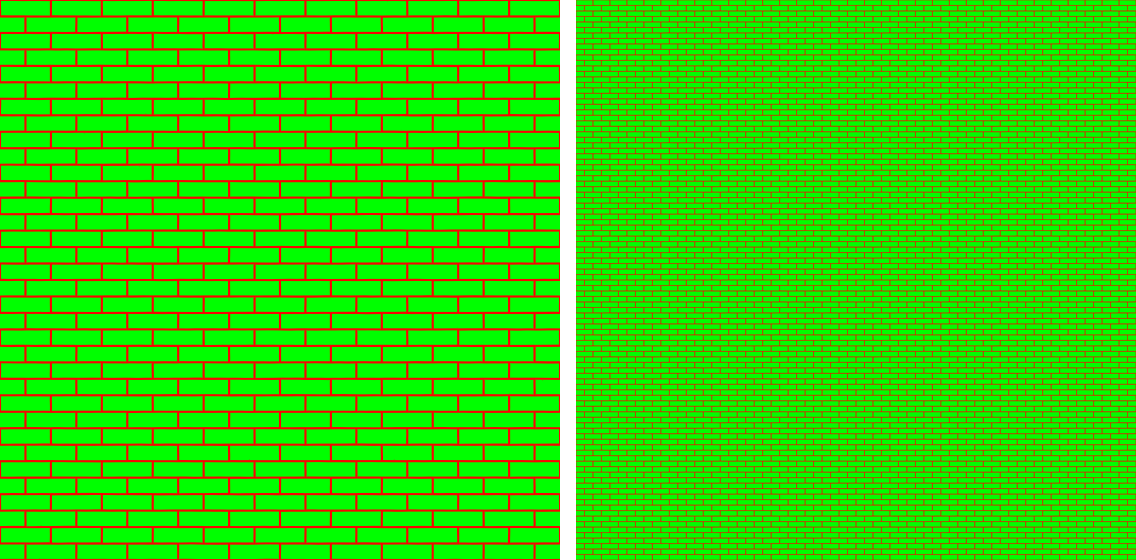
Left, the tile; right, the same tile 3 across and 3 down.
Give the GLSL for this pattern, as a WebGL 1 fragment shader.

```glsl
precision highp float;

uniform vec2 u_resolution;

vec2 hash2(vec2 p) {
  vec3 q = fract(p.xyx * vec3(0.1031, 0.103, 0.0973));
  q += dot(q, q.yzx + 33.33);
  return fract((q.xx + q.yz) * q.zy);
}

float cornerSlope(vec2 cell, vec2 corner, vec2 f, vec2 period) {
  return dot(hash2(mod(cell + corner, period)) * 2.0 - 1.0, f - corner);
}

// Gradient noise that wraps after a whole number of cells
float wrappedNoise(vec2 p, vec2 period) {
  vec2 cell = floor(p);
  vec2 f = p - cell;
  vec2 w = f * f * f * (f * (f * 6.0 - 15.0) + 10.0);
  float low = mix(cornerSlope(cell, vec2(0.0, 0.0), f, period),
                  cornerSlope(cell, vec2(1.0, 0.0), f, period), w.x);
  float high = mix(cornerSlope(cell, vec2(0.0, 1.0), f, period),
                   cornerSlope(cell, vec2(1.0, 1.0), f, period), w.x);
  return mix(low, high, w.y);
}

float coverage(float dist, float pixel) {
  return clamp(0.5 - dist / pixel, 0.0, 1.0);
}

void main() {
  vec2 uv = gl_FragCoord.xy / u_resolution;
  float pixel = 1.0 / min(u_resolution.x, u_resolution.y);

  // Running bond: 11 bricks across, 34 courses, alternate courses shifted by half
  vec2 grid = vec2(11.0, 34.0);
  vec2 wall = uv * grid;
  wall.x += 0.5 * mod(floor(wall.y) + 1.0, 2.0);
  vec2 brick = mod(floor(wall), grid);
  vec2 local = (fract(wall) - 0.5) / grid;
  vec2 variation = hash2(brick + 7.0);

  // Slight tilt of each brick and a faint waviness of its edges
  vec2 shaped = local;
  shaped.y += local.x * (variation.x - 0.5) * 0.012;
  shaped.x += local.y * (variation.y - 0.5) * 0.012;
  vec2 period = vec2(44.0, 68.0);
  shaped += 0.0004 * vec2(wrappedNoise(uv * period, period),
                          wrappedNoise(uv * period + 19.5, period));

  // Brick face inside the mortar joints
  vec2 halfSize = 0.5 / grid - 0.0019;
  vec2 edge = abs(shaped) - halfSize;
  float face = coverage(max(edge.x, edge.y), pixel);
  vec3 color = mix(vec3(0.98, 0.01, 0.0), vec3(0.0, 1.0, 0.0), face);

  // Rare tiny chips beside the joints
  vec2 place = hash2(brick + 61.0);
  vec2 chipCenter = halfSize * vec2(place.x * 1.8 - 0.9, sign(place.y - 0.5) * 0.93);
  float chip = coverage(length(local - chipCenter) - 0.0007, pixel);
  color = mix(color, vec3(0.26, 0.73, 0.0), chip * face * step(0.94, variation.y));

  gl_FragColor = vec4(color, 1.0);
}
```
